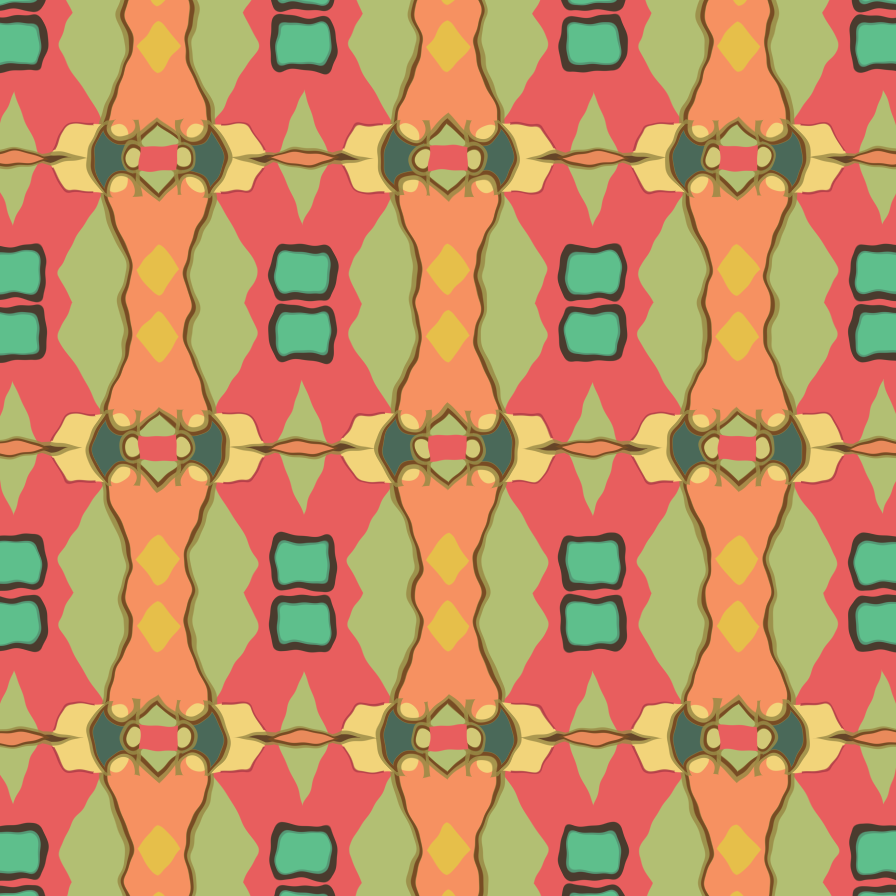
Reproduce this pattern procedurally as a Shadertoy shader.

```glsl
// Mirrored folk-art tiling: orange columns, olive panels, arrow-winged knots and green blocks.

const float PERIOD = 0.3235;   // tile size as a fraction of canvas height
const float HALF_TILE = 100.0; // local units from tile centre to tile border

const vec3 CORAL = vec3(0.91, 0.37, 0.37);
const vec3 ORANGE = vec3(0.965, 0.57, 0.38);
const vec3 OLIVE = vec3(0.70, 0.75, 0.45);
const vec3 GOLD = vec3(0.90, 0.75, 0.29);
const vec3 CREAM = vec3(0.95, 0.83, 0.48);
const vec3 TEAL = vec3(0.29, 0.41, 0.35);
const vec3 GREEN = vec3(0.37, 0.75, 0.55);
const vec3 BROWN = vec3(0.47, 0.30, 0.14);
const vec3 HALO = vec3(0.60, 0.54, 0.27);
const vec3 DARK = vec3(0.29, 0.23, 0.18);
const vec3 CRIMSON = vec3(0.68, 0.22, 0.27);

float cover(float d, float aa) { return 1.0 - smoothstep(-aa, aa, d); }

vec3 paint(vec3 base, vec3 tint, float d, float aa) { return mix(base, tint, cover(d, aa)); }

// Brown contour with a soft wider wash on its outer side
vec3 contour(vec3 base, float d, float width, float aa) {
    base = mix(base, HALO, 0.85 * cover(abs(d - width) - 2.2 * width, aa));
    return paint(base, BROWN, abs(d) - width, aa);
}

float smoothMax(float a, float b, float k) {
    float h = max(k - abs(a - b), 0.0) / k;
    return max(a, b) + 0.25 * h * h * k;
}

float diamond(vec2 p, vec2 r) {
    p = abs(p);
    return (p.x / r.x + p.y / r.y - 1.0) * r.x * r.y / length(r);
}

// Layered sines give the uneven hand-drawn edge
vec2 wobble(vec2 p) {
    return 0.65 * sin(p.yx * 0.17 + vec2(1.3, 4.1) + sin(p * 0.071))
         + 0.35 * sin(p.yx * 0.39 + p * 0.13 + vec2(2.7, 0.6));
}

float columnShape(vec2 p) {
    float edge = mix(36.0, 19.0, smoothstep(22.0, 80.0, p.y)) + 5.0 * smoothstep(80.0, 100.0, p.y);
    return (p.x - edge) * 0.93;
}

float panelShape(vec2 p) {
    float lower = p.x - 40.0 - 0.6 * (p.y - 28.0);
    float upper = p.x - 70.0 + 0.5 * (p.y - 78.0);
    return 0.87 * smoothMax(lower, upper, 4.0);
}

float arrowShape(vec2 p) {
    float tip = dot(p - vec2(76.0, 0.0), vec2(0.88, 0.476));
    return max(smoothMax(tip, p.y - 23.5, 3.0), 37.0 - p.x);
}

float claspShape(vec2 p) {
    float outer = p.x - 46.0 + 10.0 * p.y * p.y / 484.0;
    float bite = 12.0 - length(p - vec2(24.0, 22.0));
    return max(max(outer, bite), max(16.0 - p.x, p.y - 22.5));
}

float blockShape(vec2 p) {
    p = abs(p);
    float side = p.x - 21.0 + 4.0 * p.y * p.y / 324.0;
    float cap = p.y - 16.0 - 2.5 * p.x * p.x / 400.0;
    return smoothMax(side, cap, 5.0);
}

vec3 drawColumn(vec3 col, vec2 p, float width, float aa) {
    col = paint(col, OLIVE, panelShape(p), aa);
    float d = columnShape(p);
    col = contour(paint(col, ORANGE, d, aa), d, width, aa);
    vec2 g = p - vec2(0.0, 77.0);
    return paint(col, GOLD, smoothMax(diamond(g, vec2(15.0, 20.0)), length(g) - 18.0, 3.0), aa);
}

vec3 drawKnot(vec3 col, vec2 p, float width, float aa) {
    // Arrow wing with a broken crimson rim
    float wing = arrowShape(p);
    col = paint(col, CREAM, wing, aa);
    float rim = max(abs(wing) - 0.6 * width, max(6.0 - p.y, 44.0 - p.x));
    col = mix(col, CRIMSON, 0.85 * cover(rim, aa));

    // Cream petals, centre diamond and teal clasp
    col = paint(col, CREAM, length(p - vec2(28.0, 15.5)) - 8.0, aa);
    float core = diamond(p, vec2(28.0, 25.0));
    col = contour(paint(col, OLIVE, core, aa), core, width, aa);
    float clasp = claspShape(p);
    col = contour(paint(col, TEAL, clasp, aa), clasp, width, aa);

    // Side beads and coral window
    float bead = (length((p - vec2(17.0, 0.0)) / vec2(6.5, 8.0)) - 1.0) * 7.0;
    col = contour(paint(col, mix(OLIVE, CREAM, 0.5), bead, aa), bead, 0.8 * width, aa);
    return paint(col, CORAL, max(p.x - 13.0, p.y - 8.5), aa);
}

// Slender lens and pointed spikes joining neighbouring wings
vec3 drawLink(vec3 col, vec2 q, float width, float aa) {
    float spike = q.y - 2.6 * (1.0 - abs(q.x - 26.0) / 12.0);
    float lens = q.y - 5.0 * (1.0 - q.x * q.x / 529.0);
    col = mix(col, HALO, 0.8 * cover(min(spike, lens) - 2.0 * width, aa));
    col = paint(col, mix(BROWN, DARK, 0.4), spike, aa);
    col = paint(col, BROWN, lens - 0.7 * width, aa);
    return paint(col, mix(ORANGE, BROWN, 0.1), lens + 0.7 * width, aa);
}

vec3 drawBlock(vec3 col, vec2 q, float width, float aa) {
    float d = blockShape(q);
    col = paint(col, DARK, d - 2.1 * width, aa);
    col = paint(col, mix(GREEN, TEAL, 0.45), d + 1.8 * width, aa);
    return paint(col, GREEN, d + 3.0 * width, aa);
}

void mainImage(out vec4 fragColor, in vec2 fragCoord) {
    float scale = 2.0 * HALF_TILE / PERIOD;
    vec2 canvas = (fragCoord - 0.5 * iResolution.xy) / iResolution.y * scale;
    float aa = 0.75 * scale / iResolution.y;

    // Uneven coordinates folded into one mirrored quarter tile
    vec2 bent = canvas + wobble(canvas);
    vec2 p = abs(mod(bent + HALF_TILE, 2.0 * HALF_TILE) - HALF_TILE);
    vec2 q = vec2(HALF_TILE - p.x, p.y);
    float width = 1.15 + 0.25 * sin(canvas.x * 0.11 + 2.0 * sin(canvas.y * 0.09));

    vec3 col = drawColumn(CORAL, p, width, aa);
    col = paint(col, OLIVE, diamond(q, vec2(18.5, 46.0)), aa);
    col = drawKnot(col, p, width, aa);
    col = drawLink(col, q, width, aa);
    col = drawBlock(col, q - vec2(0.0, 79.0), width, aa);
    fragColor = vec4(col, 1.0);
}
```
